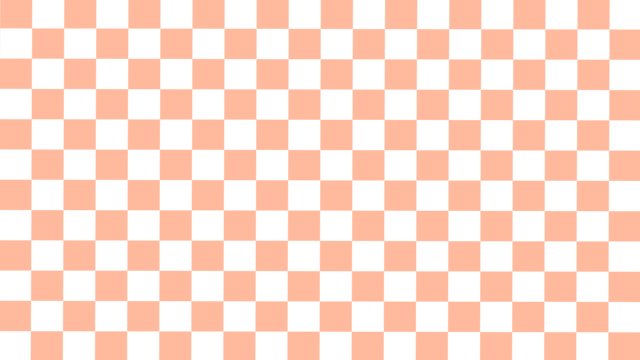
Give the GLSL for this pattern, as a WebGL 2 fragment shader.

```glsl
#version 300 es
precision highp float;

uniform vec2 u_resolution;
out vec4 fragColor;

const vec3 PEACH = vec3(1.0, 0.73, 0.62);
const vec3 WHITE = vec3(1.0);

const vec2 CELLS = vec2(19.948, 11.891);  // columns and rows across the canvas
const vec2 OFFSET = vec2(0.040, 11.955);  // grid phase at the lower left
const vec2 SKEW = vec2(-0.043, -0.041);   // slight tilt of the grid, in cells
const float EDGE_SOFTNESS = 0.021;        // half width of an edge, in cells

// Grid coordinates: columns run rightwards, rows run downwards.
vec2 tiltedGrid(vec2 uv, vec2 cells, vec2 offset, vec2 skew) {
    return offset + vec2(cells.x, -cells.y) * uv + skew * uv.yx;
}

// Signed distance to the nearest cell border, positive in even cells.
vec2 borderDistance(vec2 grid) {
    return 2.0 * abs(fract(0.5 * grid - 0.25) - 0.5) - 0.5;
}

// Coverage of the coloured squares, with smoothed borders.
float checker(vec2 grid, vec2 halfWidth) {
    vec2 wave = clamp(borderDistance(grid) / halfWidth, -1.0, 1.0);
    return 0.5 + 0.5 * wave.x * wave.y;
}

void main() {
    vec2 uv = gl_FragCoord.xy / u_resolution;
    vec2 grid = tiltedGrid(uv, CELLS, OFFSET, SKEW);

    // Edges never get thinner than one pixel.
    vec2 halfPixel = 0.5 * CELLS / u_resolution;
    float coverage = checker(grid, max(halfPixel, vec2(EDGE_SOFTNESS)));

    fragColor = vec4(mix(WHITE, PEACH, coverage), 1.0);
}
```
